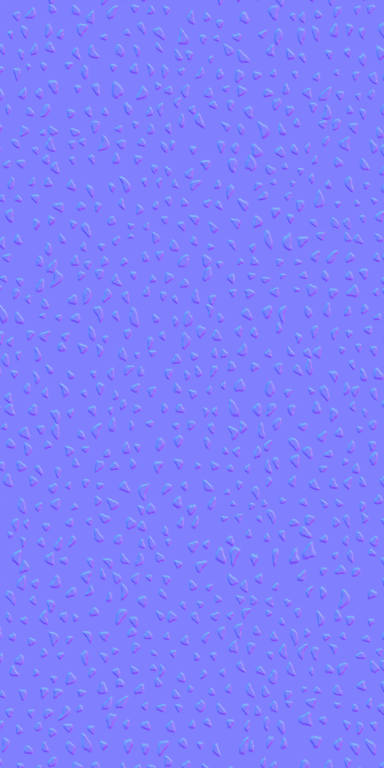
This texture map is drawn by a WebGL 1 fragment shader. Its source:

```glsl
precision highp float;
// Tangent-space normal map of small raised pebbles, mostly upright, on a flat sheet.
uniform vec2 u_resolution;

#define CELLS 20.5               // pebble cells across the canvas width
#define JITTER 0.52              // scatter of a pebble inside its cell
#define HALF_WIDTH vec2(0.11, 0.20)
#define ASPECT vec2(1.05, 2.1)   // range of length to width
#define LEAN 0.6                 // largest tilt from the vertical
#define LUMPINESS 0.17           // irregularity of the outline
#define RIM 0.065                // half width of the bevel
#define RELIEF vec2(0.027, 0.042) // slope strength along x and y
#define SAMPLE_STEP 0.04         // half width of the slope filter

vec2 hash2(vec2 p) {
  vec2 k = vec2(dot(p, vec2(127.1, 311.7)), dot(p, vec2(269.5, 183.3)));
  return fract(sin(k) * 43758.5453);
}

float valueNoise(vec2 p) {
  vec2 i = floor(p), f = fract(p);
  f = f * f * (3.0 - 2.0 * f);
  float low = mix(hash2(i).x, hash2(i + vec2(1.0, 0.0)).x, f.x);
  float high = mix(hash2(i + vec2(0.0, 1.0)).x, hash2(i + 1.0).x, f.x);
  return mix(low, high, f.y);
}

// Approximate signed distance to a leaning, bent and lumpy ellipse
float pebbleDistance(vec2 q, vec2 id) {
  vec2 form = hash2(id + 17.3);
  vec2 pose = hash2(id + 41.9);
  vec2 phase = 6.2832 * hash2(id + 73.1);
  float angle = (pose.x * 2.0 - 1.0) * LEAN;
  float c = cos(angle), s = sin(angle);
  q = vec2(c * q.x - s * q.y, s * q.x + c * q.y);
  q.x += (pose.y - 0.5) * 1.8 * q.y * q.y;

  float halfWidth = mix(HALF_WIDTH.x, HALF_WIDTH.y, form.x);
  float aspect = mix(ASPECT.x, ASPECT.y, form.y * form.y * 0.6 + form.y * 0.4);
  vec2 size = halfWidth * vec2(1.0, aspect);
  vec2 unit = q / size;
  float theta = atan(unit.y, unit.x + 1e-5);
  float outline = 1.0 + LUMPINESS * (cos(3.0 * theta + phase.x)
                + 0.6 * cos(2.0 * theta + phase.y));
  float radius = length(unit) / outline;
  return radius * (radius - 1.0) / (length(unit / size) / outline + 1e-4);
}

// Height of the sheet: flat-topped pebbles on staggered, jittered cells
float heightAt(vec2 p) {
  float height = 0.0;
  for (int j = -1; j <= 1; j++) {
    float row = floor(p.y) + float(j);
    float shift = 0.5 * mod(row, 2.0);
    for (int i = -1; i <= 1; i++) {
      vec2 id = vec2(floor(p.x - shift) + float(i), row);
      vec2 center = id + vec2(shift, 0.0) + 0.5 + (hash2(id) - 0.5) * JITTER;
      float d = pebbleDistance(p - center, id);
      height = max(height, 1.0 - smoothstep(-RIM, RIM, d));
    }
  }
  return height;
}

void main() {
  vec2 p = gl_FragCoord.xy / u_resolution.x * CELLS + 50.0;
  // Slow drift that hides the rows of cells
  p += 0.7 * vec2(valueNoise(p * 0.4), valueNoise(p * 0.4 + 31.0));

  vec2 e = vec2(SAMPLE_STEP, 0.0);
  vec2 slope = vec2(heightAt(p + e.xy) - heightAt(p - e.xy),
                    heightAt(p + e.yx) - heightAt(p - e.yx)) / (2.0 * SAMPLE_STEP);
  vec3 normal = normalize(vec3(-slope * RELIEF, 1.0));
  gl_FragColor = vec4(normal * 0.5 + 0.5, 1.0);
}
```
